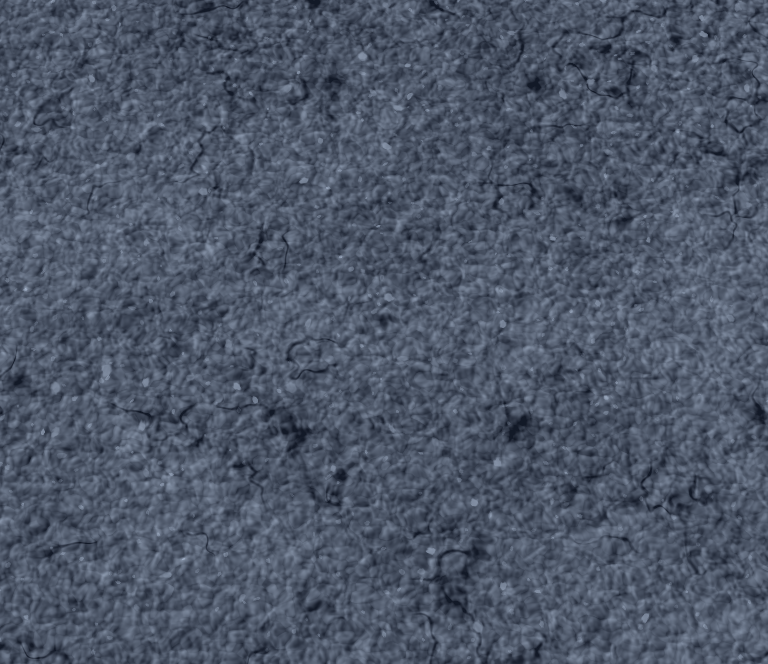
This texture is drawn by a Shadertoy shader. Its source:

```glsl
// Dark blue-grey crumbly soil with pale grit, flat clods and short cracks.
// A height field of soft cellular crumbs and noise is lit from the upper left;
// scattered stones and shadows are added, then one tone drives the colour.

const vec3 SHADOW_BLUE = vec3(0.16, 0.19, 0.25);
const vec3 PALE_BLUE = vec3(0.51, 0.56, 0.64);
const vec2 LIGHT_DIR = vec2(-0.8, 0.6);

float hash(vec2 p) {
    return fract(sin(dot(p, vec2(127.1, 311.7))) * 43758.5453);
}

vec2 hash2(vec2 p) {
    return vec2(hash(p), hash(p + 57.3));
}

float noise(vec2 p) {
    vec2 i = floor(p), f = fract(p);
    f = f * f * (3.0 - 2.0 * f);
    float low = mix(hash(i), hash(i + vec2(1, 0)), f.x);
    float high = mix(hash(i + vec2(0, 1)), hash(i + vec2(1, 1)), f.x);
    return mix(low, high, f.y);
}

mat2 rotation(float angle) {
    float c = cos(angle), s = sin(angle);
    return mat2(c, s, -s, c);
}

float fbm(vec2 p) {
    float sum = 0.0, amp = 0.5;
    for (int i = 0; i < 4; i++) {
        sum += amp * noise(p);
        p = rotation(0.7) * p * 1.9 + 13.7;
        amp *= 0.55;
    }
    return sum;
}

// Soft cellular crumbs: x is the domed height, y a tone per crumb.
vec2 crumbs(vec2 p) {
    const float sharpness = 14.0;
    vec2 cell = floor(p);
    float total = 0.0, tone = 0.0;
    for (int y = -1; y <= 1; y++)
    for (int x = -1; x <= 1; x++) {
        vec2 id = cell + vec2(x, y);
        vec2 d = p - id - hash2(id);
        float size = 0.22 * hash(id + 19.1);
        float w = exp(-sharpness * (dot(d, d) - size));
        total += w;
        tone += w * hash(id + 7.7);
    }
    total = max(total, 1e-9);
    return vec2(log(total) / sharpness, tone / total);
}

// Sparse, rotated, uneven stones; returns their coverage times brightness.
float stones(vec2 p, float chance, float minRadius, float maxRadius) {
    vec2 cell = floor(p);
    float cover = 0.0;
    for (int y = -1; y <= 1; y++)
    for (int x = -1; x <= 1; x++) {
        vec2 id = cell + vec2(x, y);
        float exists = step(hash(id + 3.3), chance);
        vec2 d = rotation(6.28 * hash(id + 5.9)) * (p - id - hash2(id + 31.0));
        d.y *= 1.0 + 0.7 * hash(id + 8.2);
        float radius = mix(minRadius, maxRadius, hash(id + 11.4));
        float edge = length(d) / radius + 0.5 * (noise(d / radius * 1.8 + id) - 0.5);
        float shape = 1.0 - smoothstep(0.65, 1.2, edge);
        cover = max(cover, exists * shape * mix(0.5, 1.0, hash(id + 23.0)));
    }
    return cover;
}

float clods(vec2 p) {
    return stones(p * 12.0, 0.16, 0.2, 0.4);
}

float soilHeight(vec2 p) {
    float coarse = 0.5 * crumbs(p * 52.0).x;
    float fine = 0.3 * crumbs(p * 105.0 + 9.0).x;
    return coarse + fine + 1.1 * fbm(p * 32.0) + 0.12 * clods(p);
}

void mainImage(out vec4 fragColor, in vec2 fragCoord) {
    vec2 uv = fragCoord / iResolution.y;

    // Slight perspective, then a small warp to break up the cells
    vec2 p = (uv - vec2(0.58, 0.0)) * (0.93 + 0.16 * uv.y) + 2.0;
    p += 0.008 * (vec2(noise(p * 45.0), noise(p * 45.0 + 71.0)) - 0.5);

    // Directional relief, calmer on the flat clods
    float clod = clods(p);
    float relief = soilHeight(p) - soilHeight(p + LIGHT_DIR * 0.0045);
    float tone = 0.43 + 1.0 * relief * (1.0 - 0.45 * clod) + 0.05 * clod;

    // Crumb tones, fine grain and broad mottling
    tone += 0.26 * (crumbs(p * 105.0 + 9.0).y - 0.5);
    tone += 0.38 * (noise(rotation(0.5) * p * 90.0) - 0.5);
    tone += 0.36 * (noise(rotation(1.1) * p * 190.0) - 0.5);
    tone += 0.22 * (noise(p * 6.0) - 0.5);

    // Short broken cracks and deep pockets
    float seam = abs(noise(p * 19.0 + 0.4 * noise(p * 60.0)) - 0.5);
    float gate = smoothstep(0.52, 0.8, noise(p * 11.0 + 40.0));
    tone -= 0.42 * gate * (1.0 - smoothstep(0.0, 0.07, seam));
    tone -= 0.3 * smoothstep(0.68, 0.9, noise(p * 38.0 + 5.0)) * gate;

    // Pale pebbles and tiny bright grit
    float pebble = stones(p * 20.0, 0.13, 0.08, 0.18);
    float grit = stones(p * 62.0, 0.1, 0.14, 0.3);
    tone = mix(tone, 1.15, 0.8 * pebble);
    tone += 0.4 * grit;

    vec3 color = mix(SHADOW_BLUE, PALE_BLUE, clamp(tone, -0.25, 1.4));
    fragColor = vec4(color, 1.0);
}
```
